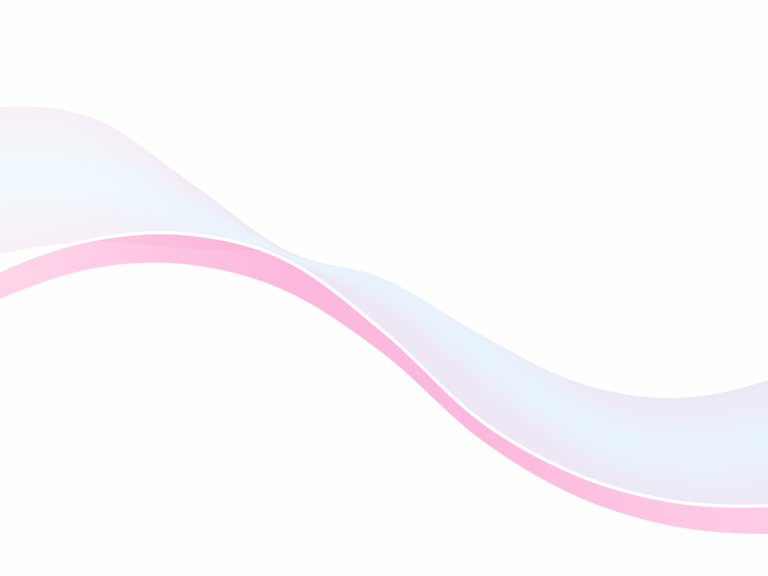
Write a Shadertoy shader that draws this background.

```glsl
// Pale twisting veil above a pink ribbon with a white rim, on a white ground.

const int KNOTS = 11;

// Heights of the edges at even steps, with one knot beyond each side.
const float VEIL_TOP[KNOTS] = float[KNOTS](
    .774, .814, .793, .681, .564, .516, .420, .337, .309, .340, .418);
const float VEIL_TAIL[KNOTS] = float[KNOTS](
    .505, .559, .580, .568, .563, .563, .563, .563, .563, .563, .563);
const float RIBBON_TOP[KNOTS] = float[KNOTS](
    .427, .530, .585, .593, .547, .424, .271, .177, .130, .122, .139);
const float RIBBON_BOTTOM[KNOTS] = float[KNOTS](
    .392, .481, .535, .540, .493, .385, .238, .139, .087, .073, .085);

const vec3 PAPER = vec3(.996);
const vec3 PINK_PALE = vec3(1.0, .835, .915);
const vec3 PINK_DEEP = vec3(.990, .720, .865);
const vec3 LILAC_LEFT = vec3(.976, .937, .968);
const vec3 LILAC_RIGHT = vec3(.933, .906, .960);
const vec3 ICE_LEFT = vec3(.941, .976, .992);
const vec3 ICE_RIGHT = vec3(.910, .950, .988);

// Smooth Catmull-Rom curve through evenly spaced heights.
float curve(float knots[KNOTS], float x) {
    float s = clamp(x, 0.0, .9999) * float(KNOTS - 3);
    int i = int(s);
    float t = fract(s);
    float a = knots[i], b = knots[i + 1], c = knots[i + 2], d = knots[i + 3];
    return b + .5 * t * (c - a + t * (2.0 * a - 5.0 * b + 4.0 * c - d
                       + t * (3.0 * (b - c) + d - a)));
}

// Antialiased coverage of the side where the distance is positive.
float cover(float dist, float blur) {
    return clamp(dist / blur + .5, 0.0, 1.0);
}

// Lilac rims around an icy core; the core rises where the veil turns.
vec3 veilColor(float x, float across) {
    float turn = smoothstep(.34, .46, x) * (1.0 - smoothstep(.55, .85, x));
    float center = mix(.5, .85, turn);
    float core = 1.0 - smoothstep(0.0, .58, abs(across - center));
    float side = smoothstep(.05, .42, x);
    return mix(mix(LILAC_LEFT, LILAC_RIGHT, side),
               mix(ICE_LEFT, ICE_RIGHT, side), core);
}

vec3 ribbonColor(float x) {
    float depth = smoothstep(-.05, .45, x) * (1.0 - .65 * smoothstep(.55, 1.0, x));
    return mix(PINK_PALE, PINK_DEEP, depth);
}

void mainImage(out vec4 fragColor, in vec2 fragCoord) {
    vec2 p = fragCoord / iResolution.xy;
    float pixel = 1.0 / iResolution.y;

    // Edges of both bands at this column.
    float veilTop = curve(VEIL_TOP, p.x);
    float tail = curve(VEIL_TAIL, p.x);
    float rim = curve(RIBBON_TOP, p.x);
    float ribbonBottom = curve(RIBBON_BOTTOM, p.x);
    float veilBottom = p.x < .2 ? tail : min(tail, rim);

    // Local steepness keeps edges and rim evenly wide.
    float step_x = 1.0 / iResolution.x;
    float rise = (curve(RIBBON_TOP, p.x + step_x) - curve(RIBBON_TOP, p.x - step_x))
               / (2.0 * pixel);
    float stretch = sqrt(1.0 + rise * rise);
    float blur = 1.2 * pixel * stretch;

    // Veil.
    float across = clamp((p.y - veilBottom) / max(veilTop - veilBottom, .001), 0.0, 1.0);
    float veil = cover(veilTop - p.y, blur) * cover(p.y - veilBottom, blur);
    vec3 color = mix(PAPER, veilColor(p.x, across), veil);

    // Ribbon, slightly deeper where the veil passes behind it.
    float ribbon = cover(rim - p.y, blur) * cover(p.y - ribbonBottom, blur);
    vec3 pink = ribbonColor(p.x) * mix(vec3(1.0), vec3(.99, .965, .98), veil);
    color = mix(color, pink, ribbon);

    // White rim between the bands.
    float rimWidth = .0028 * stretch;
    color = mix(color, vec3(1.0), cover(rimWidth - abs(p.y - rim), blur));

    fragColor = vec4(color, 1.0);
}
```
